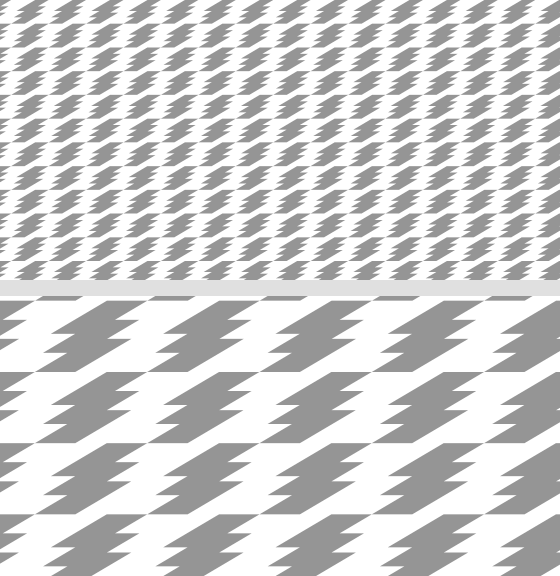
Top: the whole. Bottom: its middle third, enlarged.
Reproduce this pattern procedurally as a WebGL 1 fragment shader.

```glsl
precision highp float;

uniform vec2 u_resolution;

const vec2 REPEATS = vec2(14.96, 11.8);   // cells across and down the canvas
const float OFFSET_X = 0.298;             // first cell edge, in cells
const float TOOTH_HEIGHT = 0.268;         // spacing of the teeth, in cells
const float TOOTH_STEP = 0.071;           // inward shift from tooth to tooth
const float LAST_TOOTH = 2.0;             // index of the long tooth
const float FLAT_WIDTH = 0.36;            // width of the flat top and bottom
const vec3 PAPER = vec3(1.0);
const vec3 INK = vec3(0.586);
const int SAMPLES = 6;                    // smoothing samples per axis

// Right outline of the bolt at a depth below the cell top.
float rightEdge(float depth) {
  float tooth = min(floor(depth / TOOTH_HEIGHT), LAST_TOOTH);
  float slant = (1.0 - LAST_TOOTH * TOOTH_STEP - FLAT_WIDTH)
              / (1.0 - LAST_TOOTH * TOOTH_HEIGHT);
  return 1.0 - tooth * TOOTH_STEP - (depth - tooth * TOOTH_HEIGHT) * slant;
}

// The left outline is the right one turned half way round the cell centre.
float boltMask(vec2 cell) {
  float left = 1.0 - rightEdge(1.0 - cell.y);
  return step(left, cell.x) * step(cell.x, rightEdge(cell.y));
}

// Cells are counted from the upper left corner.
float pattern(vec2 uv) {
  vec2 grid = vec2(uv.x, 1.0 - uv.y) * REPEATS;
  return boltMask(fract(grid - vec2(OFFSET_X, 0.0)));
}

void main() {
  // Average the mask over the pixel for smooth edges.
  float coverage = 0.0;
  for (int i = 0; i < SAMPLES; i++) {
    for (int j = 0; j < SAMPLES; j++) {
      vec2 jitter = (vec2(float(i), float(j)) + 0.5) / float(SAMPLES) - 0.5;
      coverage += pattern((gl_FragCoord.xy + jitter) / u_resolution);
    }
  }
  coverage /= float(SAMPLES * SAMPLES);
  gl_FragColor = vec4(mix(PAPER, INK, coverage), 1.0);
}
```
